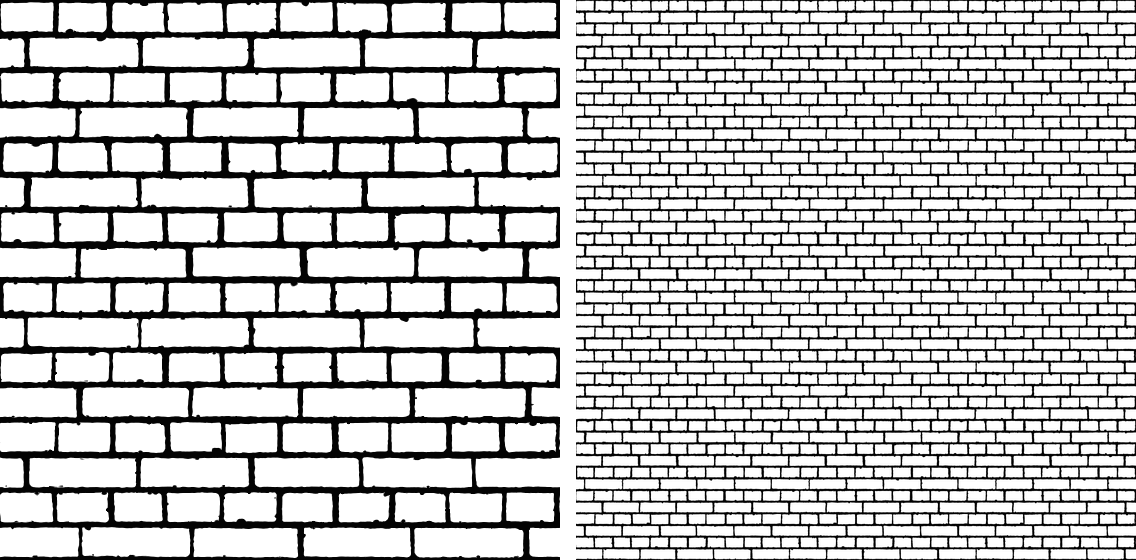
Left: one tile. Right: repeated 3 by 3.
This pattern is drawn by a WebGL 2 fragment shader. Its source:

```glsl
#version 300 es
precision highp float;
// Worn black-and-white brickwork: 16 courses alternating 5 long and 10 short bricks.
// Each brick is a rounded box between two jittered, tilted joints; wrapped noise
// roughens its outline and random round chips bite into its long edges.

uniform vec2 u_resolution;
out vec4 fragColor;

float hash(vec2 p) {
    return fract(sin(dot(p, vec2(127.1, 311.7))) * 43758.5453);
}

// Value noise on a lattice that wraps after "period" cells
float wrapNoise(vec2 uv, float period) {
    vec2 cell = floor(uv * period);
    vec2 f = fract(uv * period);
    f = f * f * (3.0 - 2.0 * f);
    vec2 lo = mod(cell, period);
    vec2 hi = mod(cell + 1.0, period);
    vec2 salt = vec2(period * 0.37, period * 0.71);
    return mix(
        mix(hash(lo + salt), hash(vec2(hi.x, lo.y) + salt), f.x),
        mix(hash(vec2(lo.x, hi.y) + salt), hash(hi + salt), f.x), f.y);
}

// Upright joint: x = centre in canvas units at height y, y = half width
vec2 uprightJoint(float index, float row, float count, float y) {
    vec2 id = vec2(mod(index, count), row);
    float jitter = (hash(id + 3.1) - 0.5) * 0.0075;
    float tilt = (hash(id + 17.3) - 0.5) * 0.07;
    float halfWidth = mix(0.0032, 0.0062, hash(id + 29.7));
    return vec2(index / count + jitter + tilt * y, halfWidth);
}

// Signed distance to the brick face, negative inside
float brickDistance(vec2 uv) {
    float row = mod(floor(uv.y * 16.0), 16.0);
    float y = (fract(uv.y * 16.0) - 0.5) / 16.0;
    bool isLong = mod(row, 2.0) < 0.5;
    float count = isLong ? 5.0 : 10.0;
    float shift = isLong ? (mod(row, 4.0) < 0.5 ? 0.70 : 0.24) : 0.98;
    float x = uv.x - shift / count;

    // Find the brick between two neighbouring joints
    float index = floor(x * count);
    if (x < uprightJoint(index, row, count, y).x) index -= 1.0;
    else if (x > uprightJoint(index + 1.0, row, count, y).x) index += 1.0;
    vec2 left = uprightJoint(index, row, count, y);
    vec2 right = uprightJoint(index + 1.0, row, count, y);
    vec2 id = vec2(mod(index, count), row);

    // Slightly skewed rounded box
    float start = left.x + left.y;
    float end = right.x - right.y;
    float middle = 0.5 * (start + end);
    float slope = (hash(id + 41.9) - 0.5) * (isLong ? 0.012 : 0.025);
    float skewedY = y + slope * (x - middle) + (hash(id + 53.3) - 0.5) * 0.0012;
    vec2 halfSize = vec2(0.5 * (end - start), 0.0257);
    vec2 p = vec2(x - middle, skewedY);
    float corner = hash(id + 61.0 + 7.3 * step(0.0, p.x) + 11.9 * step(0.0, p.y));
    float radius = mix(0.002, 0.0095, corner * corner);
    vec2 q = abs(p) - halfSize + radius;
    float d = length(max(q, 0.0)) + min(max(q.x, q.y), 0.0) - radius;

    // Rough outline: broad waver, fine grain and small nibbles
    d += (wrapNoise(uv, 32.0) - 0.5) * 0.0016;
    d += (wrapNoise(uv, 110.0) - 0.5) * 0.0017;
    d += (wrapNoise(uv, 230.0) - 0.5) * 0.0010;
    d += smoothstep(0.80, 1.0, wrapNoise(uv, 90.0)) * 0.0035;

    // Chips along the top and bottom edges
    float ragged = (wrapNoise(uv, 150.0) - 0.5) * 0.003;
    for (float k = 0.0; k < 3.0; k++) {
        vec2 seed = id + 83.0 + k * 13.7;
        float size = mix(0.002, 0.0065, pow(hash(seed + 5.1), 3.0));
        float side = hash(seed + 9.7) < 0.6 ? -1.0 : 1.0;
        vec2 chip = vec2(hash(seed) * 2.0 - 1.0, side) * halfSize;
        vec2 offset = (p - chip) * vec2(0.75, 1.0);
        if (hash(seed + 21.3) < 0.45) d = max(d, size - length(offset) + ragged);
    }
    return d;
}

void main() {
    vec2 uv = gl_FragCoord.xy / u_resolution;
    float pixel = 1.0 / min(u_resolution.x, u_resolution.y);
    float face = clamp(0.5 - brickDistance(uv) / pixel, 0.0, 1.0);
    vec3 mortar = vec3(0.01);
    vec3 brick = vec3(1.0);
    fragColor = vec4(mix(mortar, brick, face), 1.0);
}
```
